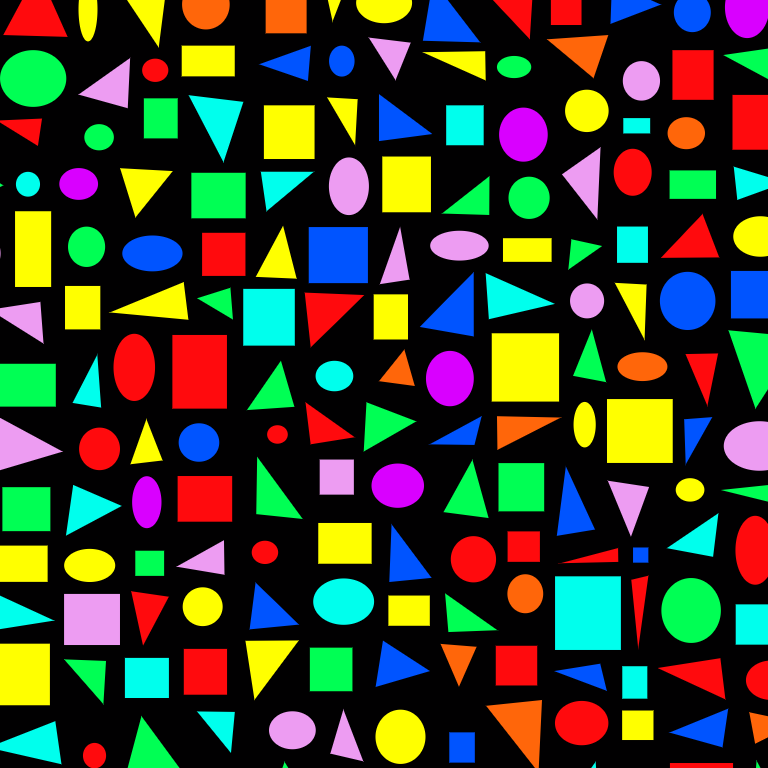
Give the GLSL for this pattern, as a Shadertoy shader.

```glsl
// Bright flat triangles, boxes and ellipses scattered on black without overlaps.

#define GRID 12.6            // tiles across the canvas
#define WANDER 0.29          // how far tile edges stray from the regular grid
#define MARGIN 0.09          // empty border inside each tile
#define MIN_SCALE 0.80       // smallest shape relative to its tile
#define TRIANGLE_SHARE 0.48
#define BOX_SHARE 0.28
#define ROUND_SHARE 0.55     // boxes and ellipses kept close to squares and circles
#define BASE_TILT 0.30       // slant of the triangle bases
#define SEED 37.0

const vec3 BACKGROUND = vec3(0.004, 0.0, 0.004);
const int COLOURS = 8;
// Magenta, pink, orange, cyan, blue, green, yellow, red
const vec3 PALETTE[COLOURS] = vec3[COLOURS](
    vec3(0.85, 0.00, 1.00), vec3(0.93, 0.61, 0.95),
    vec3(1.00, 0.40, 0.04), vec3(0.00, 1.00, 0.93),
    vec3(0.00, 0.33, 1.00), vec3(0.00, 1.00, 0.33),
    vec3(1.00, 1.00, 0.00), vec3(1.00, 0.04, 0.05));
const float CUMULATIVE[COLOURS] = float[COLOURS](
    0.05, 0.12, 0.215, 0.31, 0.47, 0.635, 0.815, 1.0);

vec4 hash4(vec2 p) {
    vec4 q = fract((p.xyxy + SEED) * vec4(0.1031, 0.1030, 0.0973, 0.1099));
    q += dot(q, q.wzxy + 33.33);
    return fract((q.xxyz + q.yzzw) * q.zywx);
}

// Grid vertex moved off its regular place
vec2 vertex(vec2 id) {
    return id + (hash4(id).xy * 2.0 - 1.0) * WANDER;
}

// Interlocking rectangles: vertices alternately carry horizontal and vertical edges
void tileBounds(vec2 id, out vec2 low, out vec2 high) {
    vec2 a = vertex(id), b = vertex(id + vec2(1, 0));
    vec2 c = vertex(id + 1.0), d = vertex(id + vec2(0, 1));
    bool even = mod(id.x + id.y, 2.0) < 0.5;
    low  = even ? vec2(d.x, a.y) : vec2(a.x, b.y);
    high = even ? vec2(b.x, c.y) : vec2(c.x, d.y);
}

float boxDistance(vec2 p, vec2 size) {
    vec2 d = abs(p) - size;
    return max(d.x, d.y);
}

float ellipseDistance(vec2 p, vec2 radii) {
    p += 1e-5;
    float k = length(p / radii);
    return k * (k - 1.0) / length(p / (radii * radii));
}

// Distance to the line through a and b, positive on its right
float edgeDistance(vec2 p, vec2 a, vec2 b) {
    vec2 e = b - a;
    return dot(p - a, normalize(vec2(e.y, -e.x)));
}

// Triangle filling a box, usually pointing along the long side
float triangleDistance(vec2 p, vec2 size, vec4 rnd) {
    if ((size.x > size.y) == (rnd.x < 0.78)) { p = p.yx; size = size.yx; }
    if (rnd.y < 0.5) p.y = -p.y;
    float tilt = (rnd.z * 2.0 - 1.0) * BASE_TILT;
    vec2 a = size * vec2(-1.0, -1.0 + max(tilt, 0.0));
    vec2 b = size * vec2( 1.0, -1.0 + max(-tilt, 0.0));
    vec2 apex = size * vec2(rnd.w * 2.0 - 1.0, 1.0);
    return max(edgeDistance(p, a, b),
           max(edgeDistance(p, b, apex), edgeDistance(p, apex, a)));
}

// Evenly spread value per tile, so that neighbours differ
float spread(vec2 id, vec2 stepSize, float jitter) {
    return fract(dot(id, stepSize) + 0.35 * jitter);
}

void mainImage(out vec4 fragColor, in vec2 fragCoord) {
    float scale = GRID / min(iResolution.x, iResolution.y);
    vec2 p = fragCoord * scale;
    vec3 colour = BACKGROUND;

    for (int j = -1; j <= 1; j++)
    for (int i = -1; i <= 1; i++) {
        vec2 id = floor(p) + vec2(i, j);
        vec4 look = hash4(id + 71.0), form = hash4(id + 143.0);
        vec2 low, high;
        tileBounds(id, low, high);

        // Colour and kind of shape
        float pick = spread(id, vec2(0.755, 0.570), look.x);
        int index = 0;
        while (index < COLOURS - 1 && pick > CUMULATIVE[index]) index++;
        float kind = index == 0 ? 1.0 : spread(id, vec2(0.618, 0.414), look.y);
        bool isTriangle = kind < TRIANGLE_SHARE;

        // Size and place inside the tile
        vec2 room = 0.5 * (high - low) - MARGIN * (isTriangle ? 0.7 : 1.0);
        vec2 size = room * mix(MIN_SCALE, 1.0, look.z);
        if (!isTriangle && look.w < ROUND_SHARE)
            size = min(size, min(size.x, size.y) * (1.0 + 0.25 * form.x));
        vec2 q = p - 0.5 * (low + high) - (room - size) * (form.yz * 2.0 - 1.0);

        float dist = isTriangle ? triangleDistance(q, size, form)
                   : kind < TRIANGLE_SHARE + BOX_SHARE ? boxDistance(q, size)
                   : ellipseDistance(q, size);
        colour = mix(colour, PALETTE[index], clamp(0.5 - dist / scale, 0.0, 1.0));
    }
    fragColor = vec4(colour, 1.0);
}
```
